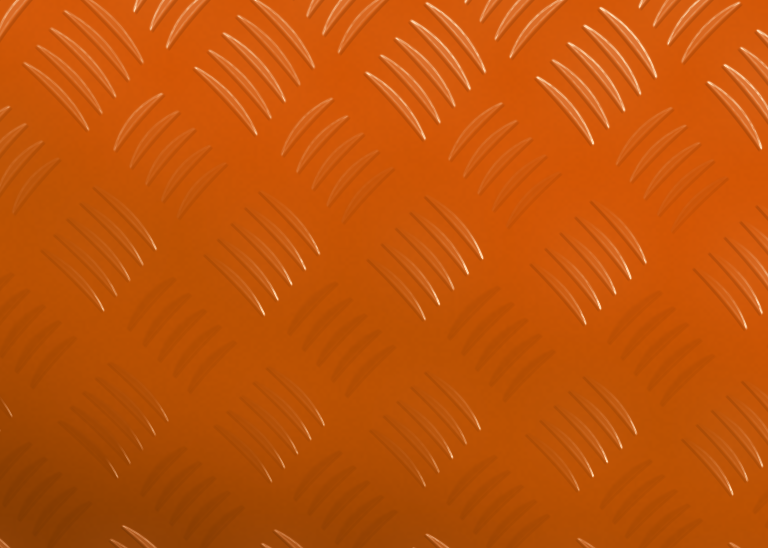
Write a Shadertoy shader that draws this texture.

```glsl
// Orange painted tread plate: two interleaved lattices of five curved ridges,
// mirrored against each other. Each ridge is a tapered arc found by rounding;
// its glints fade from the upper right to the lower left.

#define PITCH vec2(0.298, 0.325)     // lattice spacing, in canvas heights
#define ANCHOR vec2(0.780, 0.531)    // centre of one ridge group
#define TILT 0.028                   // downward slope of the rows
#define SPREAD 0.140                 // widening of the columns toward the top
#define SQUEEZE 0.130                // tightening of the rows toward the bottom
#define BAR_STEP 0.0390              // distance between ridges in a group
#define BAR_STAGGER 0.0034           // shift of each ridge along its neighbour
#define BAR_HALF 0.079               // half length of a ridge
#define BAR_WIDTH 0.0072             // half width of a ridge at its middle
#define BAR_SAG 0.010                // bulge of the arc
#define LINE_WIDTH 0.0021            // half width of a glint line

const vec3 DEEP = vec3(0.53, 0.238, 0.008);
const vec3 MIDDLE = vec3(0.735, 0.318, 0.010);
const vec3 BRIGHT = vec3(0.825, 0.332, 0.015);
const vec3 SHEEN = vec3(0.89, 0.51, 0.28);
const vec3 GLINT = vec3(1.00, 0.84, 0.67);

float hash(vec2 p) {
    return fract(sin(dot(p, vec2(127.1, 311.7))) * 43758.5453);
}

float noise(vec2 p) {
    vec2 i = floor(p), f = fract(p);
    f = f * f * (3.0 - 2.0 * f);
    return mix(mix(hash(i), hash(i + vec2(1, 0)), f.x),
               mix(hash(i + vec2(0, 1)), hash(i + vec2(1, 1)), f.x), f.y);
}

// Soft line of the given half width around d = 0
float softLine(float d, float halfWidth) {
    float blur = max(0.0014, 0.7 / iResolution.y);
    return 1.0 - smoothstep(halfWidth - blur, halfWidth + blur, abs(d));
}

// Paints one lattice of ridge groups; side = -1 mirrors the ridges
vec3 addRidges(vec3 paint, vec2 lattice, vec2 uv, float side) {
    vec2 cell = floor(lattice + 0.5);
    vec2 local = (lattice - cell) * PITCH * vec2(side, 1.0);
    float halfLength = BAR_HALF * (side > 0.0 ? 1.0 : 0.9);

    // Perpendicular coordinates along and across, straightened by the arc
    float across = dot(local, vec2(0.733, 0.68));
    float run = dot(local, vec2(0.68, -0.733));
    float bar = clamp(floor(across / BAR_STEP + 0.5), -2.0, 2.0);
    float along = (run + BAR_STAGGER * bar) / halfLength;
    float taper = max(0.0, 1.0 - along * along);
    float d = across - BAR_SAG * (taper - 0.5) - bar * BAR_STEP;
    float width = BAR_WIDTH * taper;
    float ends = smoothstep(0.0, 0.15, taper);

    // Variation between ridges and broken gloss along each one
    vec2 id = cell * 7.0 + vec2(bar, side * 3.0);
    float vary = 0.7 + 0.4 * hash(id);
    float broken = 0.65 + 0.5 * noise(vec2(along * 13.0, d * 400.0) + id * 5.3);

    // Light reaching this lattice, with a glow along the lowest row
    float low = (1.0 - smoothstep(0.03, 0.08, uv.y)) * max(side, 0.0);
    float lit = side > 0.0 ? 0.85 * uv.y + 0.55 * uv.x - 0.22
                           : 1.9 * (uv.y - 0.55);
    lit = clamp(max(lit, 0.6 * low), 0.0, 1.0);

    // Bright lower tips in the lower rows, whole ridges in the upper ones
    float tip = smoothstep(0.35, 0.85, along) * max(side, 0.0)
              * (1.0 - smoothstep(0.62, 0.82, uv.y)) * vary;
    float fade = mix(smoothstep(-1.1, 0.7, along), 1.0,
                     max(low, smoothstep(0.6, 0.85, uv.y)));

    // Relief: haze over the group, shadow below each ridge, soft body, two edges
    float haze = exp(-dot(local, local) * 110.0) * lit;
    float body = (1.0 - smoothstep(width * 0.3, width + 0.005, abs(d))) * ends;
    float shadow = softLine(d + width + 0.0035, 0.0025) * ends;
    float upper = softLine(d - width * 0.75, LINE_WIDTH) * ends;
    float lower = softLine(d + width * 0.65, LINE_WIDTH * 0.8) * ends;

    paint = mix(paint, SHEEN, haze * 0.2);
    paint *= 1.0 - shadow * (0.04 + 0.11 * lit);
    paint *= 1.0 - 0.05 * body * (1.0 - lit);
    paint = mix(paint, SHEEN, body * fade * lit * vary * 0.6);
    float gloss = (0.9 * upper + 0.55 * lower) * lit * fade * vary;
    gloss = clamp((gloss + upper * tip * 0.6) * broken, 0.0, 1.0);
    return mix(paint, mix(SHEEN, GLINT, gloss), gloss);
}

void mainImage(out vec4 fragColor, in vec2 fragCoord) {
    vec2 uv = fragCoord / iResolution.xy;
    vec2 p = fragCoord / iResolution.y;

    // Paint shading from the bright upper right to the deep lower left
    float light = 0.74 * uv.y + 0.32 * uv.x + 0.10 * (noise(p * 4.0) - 0.5);
    vec3 paint = mix(DEEP, MIDDLE, smoothstep(-0.04, 0.38, light));
    paint = mix(paint, BRIGHT, smoothstep(0.43, 0.76, light));
    paint *= 1.0 + 0.02 * (noise(p * 150.0) - 0.5);

    // Slightly tilted lattice seen at a shallow angle
    vec2 q = p - ANCHOR;
    q.y += TILT * q.x;
    q.x /= 1.0 + SPREAD * q.y;
    q.y *= 1.0 - SQUEEZE * q.y;
    vec2 lattice = q / PITCH;

    // The mirrored lattice sits half a step away, its top row a little lower
    vec2 offset = vec2(0.55, 0.48 + 0.1 * smoothstep(0.85, 1.05, lattice.y));
    paint = addRidges(paint, lattice + offset, uv, -1.0);
    paint = addRidges(paint, lattice, uv, 1.0);
    fragColor = vec4(paint, 1.0);
}
```
